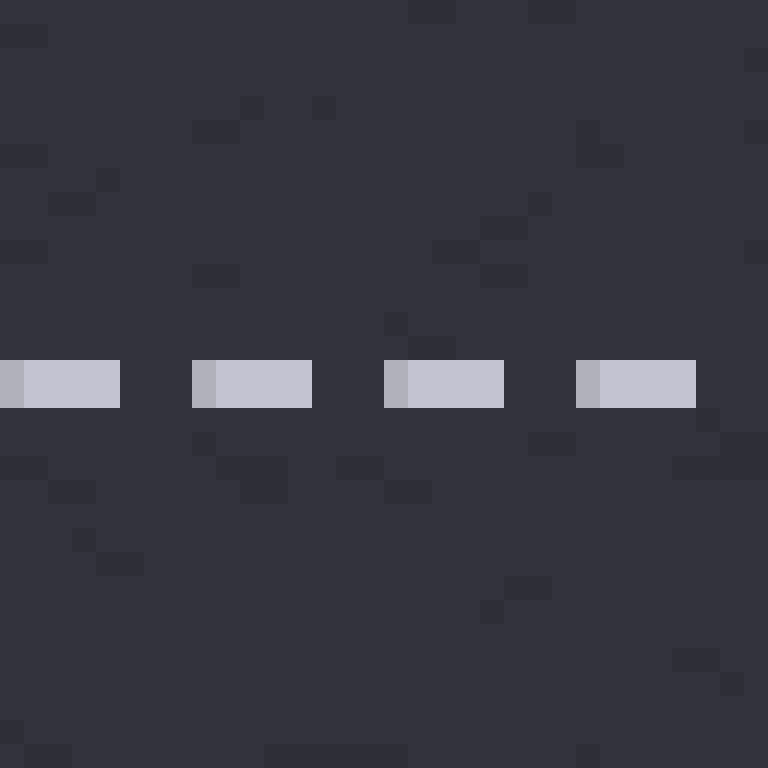
Give the GLSL for this texture, as a WebGL 1 fragment shader.

```glsl
precision highp float;
// Dark asphalt road in square cells with faint darker patches and a dashed lane line.

uniform vec2 u_resolution;

const float GRID = 32.0;                 // cells across and down
const float DASH_PERIOD = 8.0;           // cells from dash to dash, divides GRID
const vec2 DASH_SIZE = vec2(5.0, 2.0);   // in cells
const float DASH_BOTTOM = 15.0;          // cell row of the lower dash edge
const float WORN_WIDTH = 1.0;            // greyer cell at the left end of a dash
const float PATCH_STRATA = 5.0;          // patch clusters across and down
const int PATCH_COUNT = 25;              // PATCH_STRATA squared
const float TRAIL_CHANCE = 0.68;         // clusters with a second run below
const float SEED = 3.0;

const vec3 ASPHALT = vec3(0.200, 0.200, 0.238);
const vec3 ASPHALT_DARK = vec3(0.182, 0.182, 0.217);
const vec3 PAINT = vec3(0.765, 0.765, 0.820);
const vec3 PAINT_WORN = vec3(0.695, 0.695, 0.735);

float hash(float index, float channel) {
  return fract(sin(index * 12.9898 + channel * 78.233 + SEED * 37.719) * 43758.55);
}

// Antialiased coverage of a box that repeats with the given period, in cells.
float boxCoverage(vec2 p, vec2 corner, vec2 size, vec2 period) {
  vec2 fromCenter = mod(p - corner - 0.5 * size + 0.5 * period, period) - 0.5 * period;
  vec2 edge = abs(fromCenter) - 0.5 * size;
  vec2 cover = clamp(0.5 - edge * u_resolution / GRID, 0.0, 1.0);
  return cover.x * cover.y;
}

// Mostly one or two cells, sometimes three, rarely a long streak.
float runLength(float h) {
  return 1.0 + step(0.40, h) + step(0.90, h) + 3.0 * step(0.96, h);
}

// Scattered horizontal runs, many continued by a run one row lower.
float patchCoverage(vec2 p) {
  float cover = 0.0;
  for (int i = 0; i < PATCH_COUNT; i++) {
    float id = float(i);
    vec2 stratum = vec2(mod(id, PATCH_STRATA), floor((id + 0.5) / PATCH_STRATA));
    vec2 jitter = vec2(hash(id, 1.0), hash(id, 2.0));
    vec2 start = floor((stratum + jitter) * GRID / PATCH_STRATA);
    float lead = runLength(hash(id, 3.0));
    cover += boxCoverage(p, start, vec2(lead, 1.0), vec2(GRID));

    float trail = runLength(hash(id, 4.0));
    float side = hash(id, 5.0);
    float shift = side < 0.4 ? lead : (side < 0.65 ? lead - 1.0 : -trail);
    float present = step(hash(id, 6.0), TRAIL_CHANCE);
    cover += present * boxCoverage(p, start + vec2(shift, -1.0), vec2(trail, 1.0), vec2(GRID));
  }
  return min(cover, 1.0);
}

void main() {
  vec2 p = gl_FragCoord.xy / u_resolution * GRID;

  // Road surface
  vec3 color = mix(ASPHALT, ASPHALT_DARK, patchCoverage(p));

  // Lane dashes with their worn ends
  vec2 corner = vec2(0.0, DASH_BOTTOM);
  vec2 period = vec2(DASH_PERIOD, GRID);
  float dash = boxCoverage(p, corner, DASH_SIZE, period);
  float worn = boxCoverage(p, corner, vec2(WORN_WIDTH, DASH_SIZE.y), period);
  vec3 paint = mix(PAINT, PAINT_WORN, worn / max(dash, 0.001));
  color = mix(color, paint, dash);

  gl_FragColor = vec4(color, 1.0);
}
```
